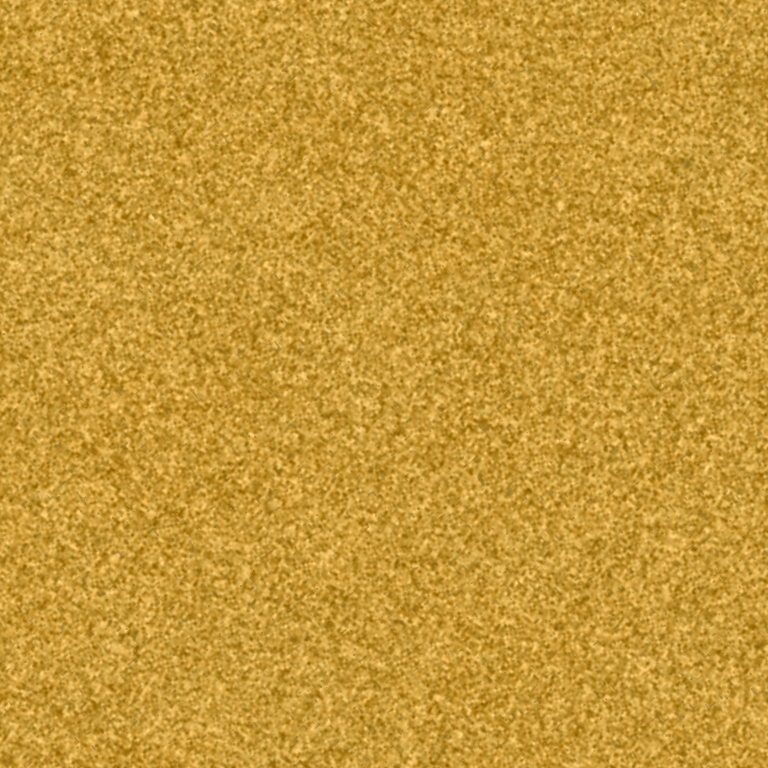
Reproduce this texture procedurally as a WebGL 1 fragment shader.

```glsl
precision highp float;

uniform vec2 u_resolution;

float hash(vec2 p) {
  vec3 q = fract(vec3(p.xyx) * 0.1031);
  q += dot(q, q.yzx + 33.33);
  return fract((q.x + q.y) * q.z);
}

float valueNoise(vec2 p) {
  vec2 cell = floor(p);
  vec2 f = fract(p);
  f = f * f * (3.0 - 2.0 * f);
  float low = mix(hash(cell), hash(cell + vec2(1.0, 0.0)), f.x);
  float high = mix(hash(cell + vec2(0.0, 1.0)), hash(cell + vec2(1.0, 1.0)), f.x);
  return mix(low, high, f.y);
}

vec2 rotate(vec2 p, float angle) {
  float c = cos(angle);
  float s = sin(angle);
  return vec2(c * p.x - s * p.y, s * p.x + c * p.y);
}

// Zero-centred noise on its own turned lattice, so that no grid shows
float layer(vec2 uv, float frequency, float angle) {
  return valueNoise(rotate(uv, angle) * frequency + 300.0 + angle * 57.0) - 0.5;
}

void main() {
  vec2 uv = gl_FragCoord.xy / min(u_resolution.x, u_resolution.y);

  // Fine grain in three turned lattices, with small clumps
  float grain = layer(uv, 250.0, 0.6) + 0.85 * layer(uv, 225.0, 1.9)
              + 0.45 * layer(uv, 150.0, 1.1) + 0.16 * layer(uv, 70.0, 2.6);

  // Faint slanted drifts
  vec2 drift = rotate(uv, -0.25) * vec2(1.0, 2.2);
  float clouds = layer(drift, 4.0, 0.2) + 0.7 * layer(drift, 12.0, 0.5);
  float tone = grain * 3.5 + clouds * 0.12;

  // Ochre, lighter towards straw and darker towards brown
  vec3 color = vec3(0.786, 0.604, 0.220) + tone * vec3(0.069, 0.068, 0.073);

  // Olive against orange, in broad patches and small spots
  float tint = clouds * 0.4 + 0.45 * layer(uv, 62.0, 1.4) + layer(uv, 170.0, 2.9);
  color += tint * vec3(-0.016, 0.012, 0.032);

  // Sparse dark pits and pale glints
  float pit = smoothstep(0.26, 0.46, layer(uv, 185.0, 0.9));
  float glint = smoothstep(0.34, 0.48, layer(uv, 230.0, 2.3));
  color = mix(color, vec3(0.50, 0.39, 0.11), pit * 0.45);
  color = mix(color, vec3(0.94, 0.78, 0.43), glint * 0.3);

  gl_FragColor = vec4(clamp(color, 0.0, 1.0), 1.0);
}
```
